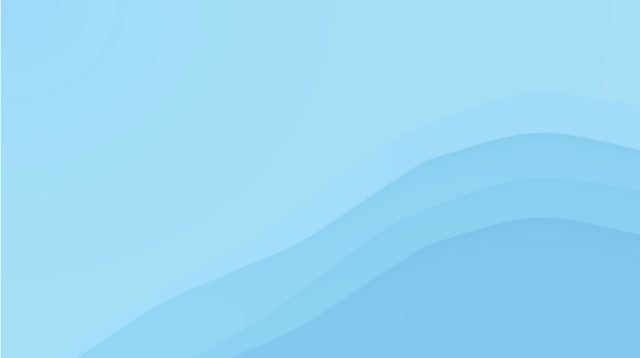
This background is drawn by a Shadertoy shader. Its source:

```glsl
// Pale blue sky above layered paper waves that rise to a crest on the right.

#define SKY        vec3(0.650, 0.876, 0.963)
#define SKY_CORNER vec3(0.615, 0.852, 0.978)
#define VEIL       vec3(0.626, 0.861, 0.973)
#define WAVE       vec3(0.563, 0.826, 0.953)
#define WAVE_VEIL  vec3(0.547, 0.814, 0.942)
#define DEEP       vec3(0.510, 0.788, 0.930)
#define MARGIN     vec3(0.860, 0.940, 0.980)
#define LAYER_DROP 0.237
#define SHADE_SIZE 0.030

// Rounded change of slope that begins at x = start.
float bend(float x, float start, float slope, float width) {
    float t = (x - start) / width;
    return slope * width * (max(t, 0.0) + log(1.0 + exp(-abs(t))));
}

// Height of the faint outer ridge.
float outerRidge(float x) {
    return 1.18 * (x - 0.078)
         + bend(x, 0.195, -0.23, 0.020)
         + bend(x, 0.400,  0.37, 0.015)
         + bend(x, 0.612, -0.60, 0.010)
         + bend(x, 0.819, -1.03, 0.035);
}

// Height of the crisp inner ridge, with a small notch before the crest.
float innerRidge(float x) {
    return 1.20 * (x - 0.120)
         + bend(x, 0.250, -0.45, 0.020)
         + bend(x, 0.470,  0.45, 0.015)
         + bend(x, 0.615, -0.20, 0.005)
         + bend(x, 0.634,  0.40, 0.004)
         + bend(x, 0.658, -0.84, 0.006)
         + bend(x, 0.839, -0.98, 0.030);
}

// Fills below a ridge; depth is positive inside, shade darkens the rim.
vec3 paintLayer(vec3 base, vec3 tint, float depth, float shade) {
    float soft = max(1.0 / iResolution.y, 0.0025);
    float rim = shade * exp(-max(depth, 0.0) / SHADE_SIZE);
    vec3 layer = tint - rim * vec3(1.0, 0.85, 0.75);
    return mix(base, layer, smoothstep(-soft, soft, depth));
}

void mainImage(out vec4 fragColor, in vec2 fragCoord) {
    vec2 uv = fragCoord / iResolution.xy;

    // Sky with a bluer upper left corner
    float corner = exp(-2.5 * length((uv - vec2(0.0, 1.0)) * vec2(1.5, 1.0)));
    vec3 color = mix(SKY, SKY_CORNER, corner);

    // Two pairs of ridges, the second pair lower and deeper in tone
    float outer = outerRidge(uv.x);
    float inner = innerRidge(uv.x);
    float crest = smoothstep(0.15, 0.85, uv.x);
    vec3 glow = vec3(0.012, 0.010, 0.008) * (1.0 - crest);
    for (int i = 0; i < 2; i++) {
        float level = float(i);
        float y = uv.y + level * LAYER_DROP;
        vec3 veil = mix(VEIL, WAVE_VEIL, level) + glow;
        vec3 body = mix(WAVE, DEEP, level) + glow;
        color = paintLayer(color, veil, outer - y, 0.010 * level * crest);
        color = paintLayer(color, body, inner - y, 0.030 * crest);
    }

    // Thin light margin on the left
    float edge = 1.0 - smoothstep(0.0008, 0.0022, uv.x);
    color = mix(color, MARGIN, edge);

    fragColor = vec4(color, 1.0);
}
```
